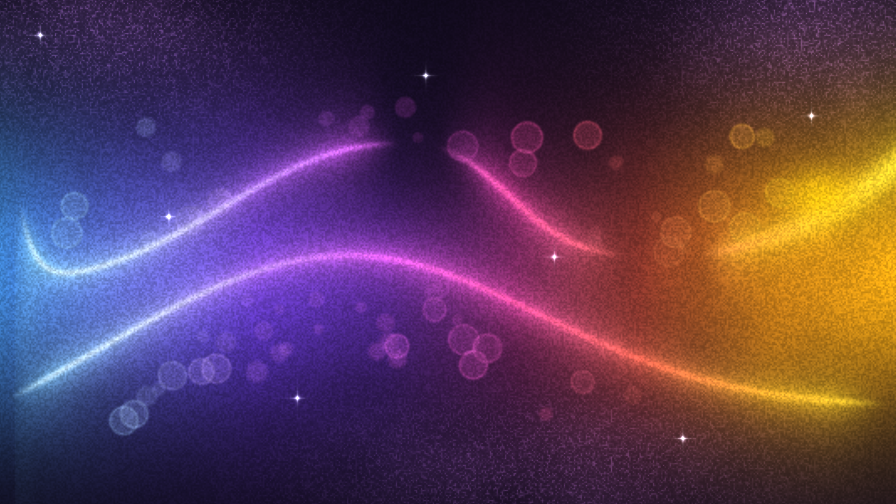
This background is drawn by a Shadertoy shader. Its source:

```glsl
// Two glowing ribbons cross a hazy night sky that shifts from blue to gold.
// Ribbons are height curves built from bells; colour ramps run along x.
// Bubbles, sparkles and dust are scattered by loops and a sine-free hash.

const float WIDTH = 16.0 / 9.0;       // canvas width in canvas heights
const int RAMP_STEPS = 8;
const int BUBBLES = 64;
const int SPARKLES = 7;
const float HAZE_CENTRE = 0.47;
const float HAZE_HEIGHT = 0.30;
const float CORE_WIDTH = 0.0062;
const float GLOW_WIDTH = 0.026;
const float DUST_SCALE = 300.0;
const float GRAIN = 0.30;
const vec3 NIGHT = vec3(0.055, 0.035, 0.10);
const vec3 NEBULA = vec3(0.25, 0.16, 0.28);
const vec3 GOLD = vec3(1.0, 0.80, 0.06);

const vec3 HAZE[RAMP_STEPS] = vec3[](
    vec3(0.25, 0.52, 0.83), vec3(0.32, 0.33, 0.82),
    vec3(0.36, 0.21, 0.80), vec3(0.28, 0.14, 0.52),
    vec3(0.36, 0.12, 0.30), vec3(0.57, 0.22, 0.17),
    vec3(0.82, 0.49, 0.09), vec3(0.98, 0.68, 0.07));
const vec3 RIBBON[RAMP_STEPS] = vec3[](
    vec3(0.40, 0.82, 1.00), vec3(0.52, 0.70, 1.00),
    vec3(0.66, 0.36, 1.00), vec3(0.92, 0.30, 1.00),
    vec3(1.00, 0.24, 0.62), vec3(1.00, 0.33, 0.24),
    vec3(1.00, 0.66, 0.06), vec3(1.00, 0.86, 0.06));

float hash(vec2 p) {
    vec3 q = fract(p.xyx * 0.1031);
    q += dot(q, q.yzx + 33.33);
    return fract((q.x + q.y) * q.z);
}

float noise(vec2 p) {
    vec2 i = floor(p), f = fract(p);
    f = f * f * (3.0 - 2.0 * f);
    return mix(mix(hash(i), hash(i + vec2(1, 0)), f.x),
               mix(hash(i + vec2(0, 1)), hash(i + vec2(1, 1)), f.x), f.y);
}

vec3 ramp(vec3 colours[RAMP_STEPS], float x) {
    float t = clamp(x / WIDTH, 0.0, 0.999) * float(RAMP_STEPS - 1);
    int i = int(t);
    return mix(colours[i], colours[i + 1], fract(t));
}

float spot(vec2 p, vec2 centre, vec2 size) {
    vec2 d = (p - centre) / size;
    return exp(-dot(d, d));
}

// Drop below a peak: depth, reach and steepness of one side of a bell
float drop(float d, float depth, float reach, float power) {
    return depth * (1.0 - exp(-pow(abs(d) / reach, power)));
}

float lowerCurve(float x) {
    float d = x - 0.694;
    return 0.493 - (d < 0.0 ? drop(d, 0.463, 0.694, 2.0) : drop(d, 0.301, 0.537, 2.0));
}

float upperCurve(float x) {
    float d = x - 0.799, rise = max(x - 1.32, 0.0);
    float hook = 0.146 * exp(-max(x - 0.03, 0.0) / 0.028 + 0.43);
    float bell = d < 0.0 ? drop(d, 0.289, 0.455, 2.27) : drop(d, 0.2245, 0.2546, 2.6);
    return 0.715 - bell + hook + 0.864 * rise * rise;
}

// Screen-blend a halo, then lay a bright core that is whitest on the left
vec3 addRibbon(vec3 col, float d, float x, float visible, float width) {
    vec3 tint = ramp(RIBBON, x);
    float core = exp(-d * d / (width * width)) * visible;
    float halo = (0.62 * exp(-d / GLOW_WIDTH) + 0.20 * exp(-d / 0.09)) * visible;
    float white = mix(0.55, 0.14, smoothstep(0.25, 0.75, x));
    col += tint * halo * (1.0 - col);
    return mix(col, mix(tint, vec3(1), white), core);
}

void mainImage(out vec4 fragColor, in vec2 fragCoord) {
    vec2 p = fragCoord / iResolution.xy * vec2(WIDTH, 1.0);
    float pixel = 1.0 / iResolution.y;

    // Sky, nebula corners and dust
    float cloud = 0.6 * noise(p * 5.0) + 0.4 * noise(p * 13.0);
    float dust = noise(p * DUST_SCALE);
    float veil = spot(p, vec2(0.20, 0.95), vec2(0.32, 0.20))
               + spot(p, vec2(1.60, 0.95), vec2(0.30, 0.20))
               + 0.8 * spot(p, vec2(1.10, 0.08), vec2(0.42, 0.15));
    vec3 col = NIGHT + NEBULA * veil * (0.2 + 0.7 * cloud + 0.9 * pow(dust, 4.0));

    // Coloured haze, thinner above the dark centre
    float y = p.y - HAZE_CENTRE;
    float thin = smoothstep(-0.05, 0.2, y) * spot(p, vec2(0.88, 0.8), vec2(0.34, 0.35));
    float haze = exp(-pow(abs(y) / HAZE_HEIGHT, 2.0)) * (1.0 - 0.6 * thin);
    col = mix(col, ramp(HAZE, p.x), min(haze * (0.80 + 0.28 * cloud), 1.0));

    // Bubbles: half below the lower ribbon, the rest above the upper one
    for (int i = 0; i < BUBBLES; i++) {
        float k = float(i);
        vec3 r = vec3(hash(vec2(k, 1.7)), hash(vec2(k, 5.3)), hash(vec2(k, 9.1)));
        bool below = i % 2 == 0;
        float x = below ? mix(0.24, 1.38, r.x) : mix(0.12, 1.55, r.x);
        float offset = below ? -0.03 - 0.17 * r.y : 0.01 + 0.25 * r.y * r.y;
        vec2 centre = vec2(x, (below ? lowerCurve(x) : upperCurve(x)) + offset);
        float radius = mix(0.009, 0.031, r.z), d = length(p - centre) - radius;
        float soft = pixel + 0.004 * r.y;
        float disc = smoothstep(soft, -soft, d);
        float rim = exp(-pow(d / (0.0018 + 0.7 * pixel), 2.0)) * step(0.6, r.z);
        col += ramp(RIBBON, x) * (disc * 0.22 + rim * 0.28) * (0.4 + 0.6 * r.y) * (1.0 - col);
    }

    // Ribbons, measured across their slope
    float e = 0.002;
    float upper = upperCurve(p.x), lower = lowerCurve(p.x);
    float dUpper = abs(p.y - upper) / length(vec2(1, (upperCurve(p.x + e) - upper) / e));
    float dLower = abs(p.y - lower) / length(vec2(1, (lowerCurve(p.x + e) - lower) / e));
    float blade = smoothstep(1.39, 1.62, p.x);
    float tip = 1.0 - smoothstep(0.47, 0.61, p.y) * smoothstep(0.13, 0.07, p.x);
    float seenUpper = smoothstep(0.01, 0.07, p.x) * smoothstep(0.80, 0.66, p.x) * tip
                    + smoothstep(0.86, 1.0, p.x) * smoothstep(1.26, 1.10, p.x)
                    + smoothstep(1.38, 1.47, p.x);
    float seenLower = smoothstep(0.01, 0.12, p.x) * smoothstep(1.77, 1.62, p.x);
    col = addRibbon(col, dUpper, p.x, seenUpper, CORE_WIDTH + 0.016 * blade);
    col = addRibbon(col, dLower, p.x, seenLower, CORE_WIDTH);
    col = mix(col, GOLD, 0.85 * spot(p, vec2(1.63, 0.61), vec2(0.07, 0.05)));

    // Four-pointed sparkles
    for (int i = 0; i < SPARKLES; i++) {
        float k = float(i);
        vec2 d = abs(p - vec2(0.08 + 0.255 * k, fract(0.93 + 0.64 * k)));
        float rays = exp(-d.x / 0.0015 - d.y / 0.007) + exp(-d.y / 0.0015 - d.x / 0.007);
        col += vec3(0.9, 0.9, 1.0) * (rays + 0.6 * exp(-dot(d, d) / 0.00002));
    }

    col *= 1.0 + GRAIN * (dust - 0.5);
    fragColor = vec4(clamp(col, 0.0, 1.0), 1.0);
}
```
